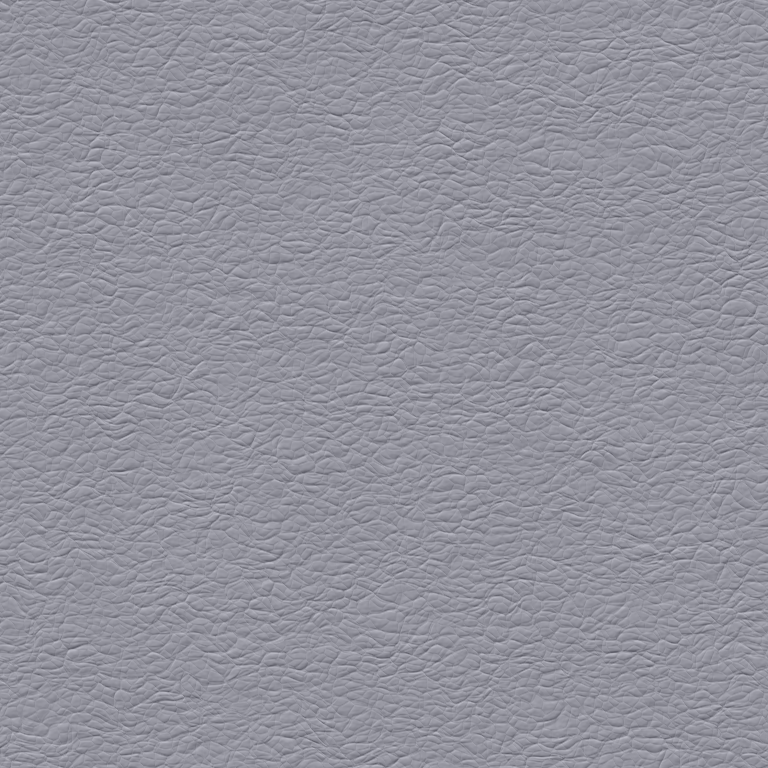
Reproduce this texture procedurally as a WebGL 2 fragment shader.

```glsl
#version 300 es
precision highp float;
// Soft grey leather: flattened pebble grain with fine creases, lit from above.

uniform vec2 u_resolution;
out vec4 fragColor;

vec2 hash2(vec2 p) {
    vec3 q = fract(vec3(p.xyx) * vec3(0.1031, 0.1030, 0.0973));
    q += dot(q, q.yzx + 33.33);
    return fract((q.xx + q.yz) * q.zy);
}

float cornerSlope(vec2 cell, vec2 offset) {
    return dot(hash2(cell) * 2.0 - 1.0, offset);
}

float gradientNoise(vec2 p) {
    vec2 i = floor(p), f = p - i;
    vec2 u = f * f * f * (f * (f * 6.0 - 15.0) + 10.0);
    vec2 e = vec2(1.0, 0.0);
    return mix(mix(cornerSlope(i, f), cornerSlope(i + e, f - e), u.x),
               mix(cornerSlope(i + e.yx, f - e.yx), cornerSlope(i + 1.0, f - 1.0), u.x), u.y);
}

// Rounded cells: 0 in the creases between them, close to 1 on their tops
float pebbles(vec2 p) {
    vec2 i = floor(p), f = p - i;
    float nearest = 8.0, second = 8.0;
    for (int y = -1; y <= 1; y++) {
        for (int x = -1; x <= 1; x++) {
            vec2 cell = vec2(x, y);
            float d = length(cell + hash2(i + cell) - f);
            second = min(second, max(nearest, d));
            nearest = min(nearest, d);
        }
    }
    return 1.0 - exp(-4.0 * (second - nearest));
}

// Thin V-shaped groove along the zero line of the noise
float wrinkle(vec2 p) {
    return max(0.0, 1.0 - abs(gradientNoise(p)) / 0.07);
}

float leatherHeight(vec2 p) {
    // Bend the grain so that the rows of pebbles wander
    vec2 q = p + 0.016 * vec2(gradientNoise(p * 17.0), gradientNoise(p * 15.0 + 31.0));
    q += 0.006 * vec2(gradientNoise(p * 46.0 + 7.0), gradientNoise(p * 43.0 + 57.0));

    // Large and small pebbles, with uneven depth
    float depth = 0.9 + 0.9 * gradientNoise(p * vec2(11.0, 16.0) + 83.0);
    float height = depth * pebbles(q * vec2(33.0, 59.0) + 5.0);
    height += 0.48 * pebbles(q * vec2(68.0, 108.0) + 140.0);

    // Long broken wrinkles leaning both ways
    float broken = gradientNoise(p * 9.0 + 65.0);
    vec2 rising = vec2(9.0 * q.x + 5.0 * q.y, 21.0 * q.y - 9.0 * q.x);
    vec2 falling = vec2(9.0 * q.x - 5.0 * q.y, 22.0 * q.y + 7.0 * q.x);
    height -= 0.5 * smoothstep(-0.2, 0.2, broken) * wrinkle(rising + 19.0);
    height -= 0.5 * smoothstep(-0.2, 0.2, -broken) * wrinkle(falling + 47.0);

    // Lumps and fine skin texture
    height += 0.42 * gradientNoise(q * vec2(70.0, 105.0) + 23.0);
    return height + 0.32 * gradientNoise(p * vec2(150.0, 195.0));
}

void main() {
    vec2 p = gl_FragCoord.xy / u_resolution.y + 1.0;

    // Relief shading from the slope towards the light
    vec2 toLight = 0.0011 * normalize(vec2(-0.28, 1.0));
    float slope = leatherHeight(p - toLight) - leatherHeight(p + toLight);
    float relief = slope * (slope > 0.0 ? 0.155 : 0.195);
    relief = clamp(relief, -0.2, 0.14);

    // Faint broad unevenness of the dye
    float dye = 0.014 * gradientNoise(p * 5.0 + 11.0);
    float tone = 0.577 + relief + dye;
    fragColor = vec4(tone, tone, tone + 0.04, 1.0);
}
```
